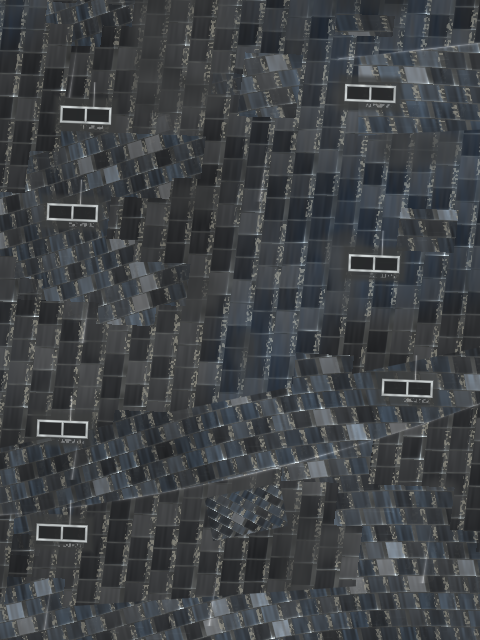
A WebGL 1 fragment shader for this pattern:

```glsl
precision highp float;
uniform vec2 u_resolution;

float hash(vec2 p) {
  return fract(sin(dot(p, vec2(127.1, 311.7))) * 43758.5453);
}

float noise(vec2 p) {
  vec2 i = floor(p), f = fract(p);
  f = f * f * (3.0 - 2.0 * f);
  return mix(mix(hash(i), hash(i + vec2(1, 0)), f.x),
             mix(hash(i + vec2(0, 1)), hash(i + 1.0), f.x), f.y);
}

vec2 rotate(vec2 p, float angle) {
  float c = cos(angle), s = sin(angle);
  return vec2(c * p.x + s * p.y, c * p.y - s * p.x);
}

float box(vec2 p, vec2 halfSize) {
  vec2 d = abs(p) - halfSize;
  return max(d.x, d.y);
}

// Coverage of a shape from its signed distance
float cover(float d) {
  float soft = 0.8 / u_resolution.y;
  return 1.0 - smoothstep(-soft, soft, d);
}

// Fine broken flecks
float flecks(vec2 p) {
  return smoothstep(0.42, 0.75, noise(p * vec2(430.0, 330.0)));
}

// Glossy panes in staggered columns, or in level rows when blue is 1
vec3 panes(vec2 p, vec2 size, float blue) {
  vec2 q = p / size;
  q.x += blue * 0.37 * floor(q.y);
  q.y += (1.0 - blue) * hash(vec2(floor(q.x), 3.0));
  vec2 id = floor(q), f = fract(q);
  float tone = hash(id + 17.0 * blue);
  vec2 d = (abs(f - vec2(0.42, 0.5)) - vec2(0.4, 0.47)) * size;

  vec3 grout = vec3(0.255, 0.26, 0.258) * (0.8 + 0.4 * noise(p * 70.0));
  vec3 glass = mix(vec3(0.145, 0.15, 0.158), vec3(0.275, 0.28, 0.285), tone * tone);
  float sheen = noise(vec2(p.x * 260.0, p.y * 28.0));
  glass += blue * hash(id + 5.0) * vec3(0.07, 0.11, 0.15) * (0.3 + sheen);
  glass += 0.035 * (sheen - 0.4) + 0.025 * (f.y - 0.5);
  glass += blue * step(0.92, tone) * 0.12;
  vec3 color = mix(grout, glass, cover(max(d.x, d.y)));

  // Glints gather toward the lower right corner
  float gate = noise(id * 0.73 + 40.0) * noise(p * 38.0 + 9.0);
  float low = exp(-abs(f.y - 0.03) * size.y / 0.0013) * (0.25 + f.x * f.x);
  float side = exp(-abs(f.x - 0.82) * size.x / 0.0012) * (0.15 + pow(1.0 - f.y, 2.0));
  color += (low + side) * (0.07 + 0.95 * gate * gate) * vec3(0.82, 0.88, 0.9);

  // Flecked strip beside each pane
  float strip = smoothstep(0.72, 0.78, f.x) * step(0.15, f.y) * step(f.y, 0.9);
  strip *= step(0.22, hash(id + 31.0));
  return mix(color, vec3(0.58, 0.57, 0.52), 0.62 * strip * flecks(p));
}

void main() {
  vec2 p = gl_FragCoord.xy / u_resolution.y;
  vec2 leaning = vec2(p.x - 0.12 * p.y, p.y + 0.04 * p.x);
  vec3 color = panes(leaning, vec2(0.037, 0.0355), 0.0);

  // Blue tint and smudges over the upright columns
  float tint = smoothstep(0.5, 0.8, noise(p * 5.0 + 3.0));
  color += tint * vec3(-0.015, 0.005, 0.03) * (0.5 + noise(p * vec2(180.0, 22.0)));
  float smudge = smoothstep(0.6, 0.85, noise(p * 13.0 + 21.0));
  color = mix(color, vec3(0.225, 0.23, 0.232) + 0.07 * (noise(p * 30.0) - 0.5), 0.65 * smudge);

  // Slanted bands and blocky scraps of bluish rows
  float bottom = 0.195 + 0.09 * p.x + 0.19 * p.x * p.x;
  float across = max(bottom - p.y, p.y - 0.3 - 0.21 * p.x);
  float corner = max(max(p.y - 0.85 - 0.11 * p.x, 0.76 + 0.05 * p.x - p.y), 0.56 - p.x);
  float base = p.y - 0.045 - 0.07 * p.x;
  float scrap = 0.1 * (0.73 - noise(floor(leaning * vec2(22.0, 30.0)) * 0.31 + 60.0));
  float band = min(min(across, corner), min(base, scrap));
  vec2 tilted = rotate(p, 0.2 + 0.06 * sin(p.x * 5.0));
  color = mix(color, panes(tilted, vec2(0.031, 0.026), 1.0), 0.92 * cover(band));
  float rim = min(abs(bottom - p.y), max(abs(p.y - 0.85 - 0.11 * p.x), 0.53 - p.x));
  color += 0.3 * exp(-rim / 0.0014) * noise(p * 24.0);

  // Small crosswise patch
  float patchMask = cover(box(rotate(p - vec2(0.385, 0.2), 0.2), vec2(0.06, 0.034)));
  color = mix(color, panes(rotate(p, -0.5), vec2(0.024, 0.013), 1.0), patchMask);

  // Uneven light
  color *= 0.86 + 0.36 * noise(p * 7.0 + 12.0);

  // Long tapering scratches
  vec2 spot = p / vec2(0.25, 0.2);
  vec2 spotId = floor(spot);
  vec2 s = (fract(spot) - 0.3 - 0.4 * hash(spotId + 8.0)) * vec2(0.25, 0.2);
  s.x -= 0.15 * s.y;
  float taper = clamp(0.5 - s.y / 0.09, 0.0, 1.0);
  float scratch = exp(-abs(s.x) / (0.0007 + 0.0015 * taper)) * cover(abs(s.y) - 0.045);
  color += 0.32 * scratch * taper * step(0.55, hash(spotId + 2.0));

  // Pale double frames, each on a cleared patch with a thin stalk
  vec2 grid = p / vec2(0.375, 0.25);
  vec2 cell = floor(grid);
  vec2 jitter = vec2(hash(cell + 4.0), hash(cell + 11.0)) - 0.5;
  vec2 f = rotate((fract(grid) - 0.5 - jitter * vec2(0.5, 0.45)) * vec2(0.375, 0.25), -0.04);
  float shown = step(0.1, hash(cell + 23.0));
  float outer = box(f, vec2(0.038, 0.0115));
  float clearing = 1.0 - smoothstep(0.0, 0.01, box(f, vec2(0.044, 0.022)));
  color = mix(color, vec3(0.235, 0.24, 0.238), 0.75 * clearing * shown);
  float label = cover(box(f - vec2(0.014, -0.0185), vec2(0.02, 0.003)));
  color += 0.24 * label * flecks(p) * shown;
  float stalk = exp(-abs(f.x - 0.012) / 0.001) * cover(box(f - vec2(0.012, 0.032), vec2(0.01, 0.02)));
  color += 0.38 * stalk * shown * step(0.4, hash(cell + 6.0));
  color = mix(color, vec3(0.14, 0.145, 0.15), 0.8 * cover(outer) * shown);
  float frame = min(abs(outer) - 0.0018, max(abs(f.x) - 0.0017, outer));
  vec3 pale = vec3(0.74, 0.76, 0.76) * (0.85 + 0.3 * noise(p * 120.0));
  color = mix(color, pale, cover(frame) * shown);

  gl_FragColor = vec4(clamp(color, 0.0, 1.0), 1.0);
}
```
